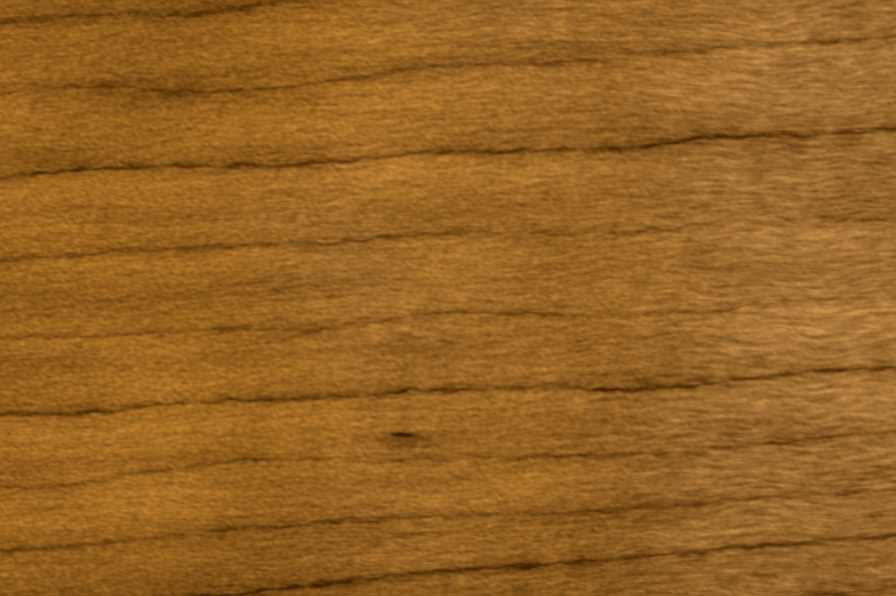
Reproduce this texture procedurally as a Shadertoy shader.

```glsl
// Warm cherry plank: thin dark growth rings climb gently to the right over
// fine horizontal fibre. Rings are curves summed in a loop; fibre, flecks and
// broad shading are layers of stretched gradient noise.

vec2 hashGradient(vec2 cell) {
    vec3 h = fract(vec3(cell.xyx) * vec3(0.1031, 0.1030, 0.0973));
    h += dot(h, h.yzx + 33.33);
    return 2.0 * fract((h.xx + h.yz) * h.zy) - 1.0;
}

float gradientNoise(vec2 p) {
    vec2 i = floor(p), f = fract(p);
    vec2 u = f * f * f * (f * (f * 6.0 - 15.0) + 10.0);
    vec2 e = vec2(0.0, 1.0);
    float low = mix(dot(hashGradient(i), f),
                    dot(hashGradient(i + e.yx), f - e.yx), u.x);
    float high = mix(dot(hashGradient(i + e.xy), f - e.xy),
                     dot(hashGradient(i + e.yy), f - e.yy), u.x);
    return mix(low, high, u.y);
}

// Darkness of all growth rings: a crisp broken line, with a soft band above it
float growthRings(vec2 p) {
    float dark = 0.0;
    float fray = 0.005 * gradientNoise(p * vec2(40.0, 90.0) + 2.0);
    for (int k = 0; k < 10; k++) {
        float i = float(k);
        float height = 0.938 - 0.122 * i + 0.022 * cos(0.67 * i);
        float slope = 0.047 + 0.0022 * (i - 4.0) * (i - 4.0);
        float wander = 0.030 * gradientNoise(vec2(p.x * 2.3 + 7.0, i * 0.37 + 3.2))
                     + 0.008 * gradientNoise(vec2(p.x * 8.0, i * 5.3 + 0.4))
                     + 0.005 * gradientNoise(vec2(p.x * 30.0, i * 9.7 + 0.3));
        float d = p.y - height - slope * p.x - wander - fray;

        float strength = 0.65 + 0.25 * cos(2.1 * (i - 2.0));
        strength *= 0.9 + 0.9 * gradientNoise(vec2(p.x * 4.0, i * 3.7 + 0.5))
                  + 0.6 * gradientNoise(vec2(p.x * 22.0, i * 2.9 + 0.7));
        float width = 0.0042 + 0.003 * gradientNoise(vec2(p.x * 16.0, i * 7.1 + 0.6));
        float line = exp(-d * d / (width * width));
        float band = exp(-abs(d) / (d > 0.0 ? 0.022 : 0.008));
        dark += strength * (0.60 * line + 0.48 * band);
    }
    return dark;
}

// Small dark pin knot with a faint smudge around it
float pinKnot(vec2 p) {
    vec2 q = p - vec2(0.674, 0.270);
    q.y += 0.004 * gradientNoise(p * vec2(45.0, 20.0));
    float core = exp(-dot(q * vec2(50.0, 260.0), q * vec2(50.0, 260.0)));
    vec2 s = q + vec2(-0.006, 0.010);
    float smudge = exp(-dot(s * vec2(22.0, 75.0), s * vec2(22.0, 75.0)));
    return core + 0.35 * smudge;
}

void mainImage(out vec4 fragColor, in vec2 fragCoord) {
    vec2 p = fragCoord / iResolution.y;
    float across = p.x * iResolution.y / iResolution.x;

    // Fibre direction follows the rings, with ripples growing to the right
    float figure = smoothstep(0.25, 0.95, across + 0.45 * gradientNoise(p * 2.5));
    vec2 q = p;
    q.y -= 0.05 * p.x - 0.025 * gradientNoise(p * vec2(2.0, 3.0) + 4.0);
    q.y += figure * (0.03 * (p.x - 0.75) + 0.010 * gradientNoise(p * vec2(9.0, 7.0)));

    // Fibre: long streaks, short flecks and a fine pore speckle
    float streaks = gradientNoise(q * vec2(5.0, 65.0) + 11.0);
    float flecks = gradientNoise(q * vec2(20.0, 120.0) + 23.0);
    float fine = gradientNoise(q * vec2(42.0, 170.0) + 5.0);
    float speckle = gradientNoise(mat2(0.94, 0.34, -0.34, 0.94) * q * vec2(95.0, 165.0));
    float grain = 0.30 * streaks + mix(0.28, 0.66, figure) * flecks
                + mix(0.36, 0.46, figure) * fine + mix(0.46, 0.30, figure) * speckle;

    // Broad shading: cloudy patches, long bands and dimmer edges
    float clouds = gradientNoise(p * vec2(2.2, 3.5) + 17.0);
    float patches = gradientNoise(p * vec2(4.5, 9.0) + 41.0);
    float bands = gradientNoise(q * vec2(1.2, 17.0) + 31.0);
    float edge = smoothstep(0.16, 0.0, p.y) + 0.6 * smoothstep(0.88, 1.0, p.y);

    float tone = 0.55 + 0.13 * figure + grain;
    tone += 0.38 * clouds + 0.24 * patches + 0.34 * bands;
    tone -= 0.22 * edge + growthRings(p) + 1.3 * pinKnot(p);
    tone = clamp(tone, -0.75, 1.3);

    // Orange on the left, paler and greyer where the figure shows
    vec3 shade = mix(vec3(0.45, 0.278, 0.068), vec3(0.46, 0.292, 0.100), figure);
    vec3 light = mix(vec3(0.72, 0.478, 0.168), vec3(0.71, 0.502, 0.250), figure);
    fragColor = vec4(mix(shade, light, tone), 1.0);
}
```
